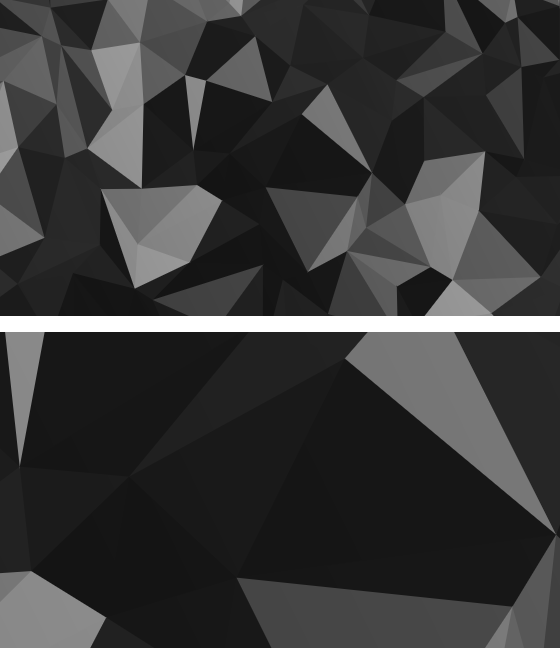
Top, the full canvas; bottom, a detail of the centre.
Give the GLSL for this background, as a Shadertoy shader.

```glsl
// Dark low-poly mesh: irregular grey triangles with scattered fans of lit facets.

#define ROWS 6.4          // mesh cells per canvas height
#define TILT 0.47         // mesh rotation in radians
#define JITTER 0.9        // vertex displacement, below 1 keeps cells simple
#define LIT_SHARE 0.31    // share of bright facets
#define DARK_MIN 0.08
#define DARK_MAX 0.175
#define LIT_MAX 0.60
#define FAN_SPREAD 0.24   // tone variation inside one fan
#define LONER_SHARE 0.15  // facets that ignore their fan
#define SHEEN 0.035       // faint gradient across a facet
#define SEED 17.0

float hash(vec2 p, float salt) {
    vec3 q = fract(vec3(p.xyx + SEED) * vec3(0.1031, 0.1030, 0.0973) + salt * 0.137);
    q += dot(q, q.yzx + 33.33);
    return fract((q.x + q.y) * q.z);
}

float valueNoise(vec2 p) {
    vec2 i = floor(p), f = fract(p);
    f = f * f * (3.0 - 2.0 * f);
    return mix(mix(hash(i, 9.0), hash(i + vec2(1, 0), 9.0), f.x),
               mix(hash(i + vec2(0, 1), 9.0), hash(i + vec2(1, 1), 9.0), f.x), f.y);
}

vec2 meshVertex(vec2 id) {
    return id + JITTER * (vec2(hash(id, 1.0), hash(id, 2.0)) - 0.5);
}

float cross2(vec2 a, vec2 b) { return a.x * b.y - a.y * b.x; }

// Twice the signed area of a triangle
float doubleArea(vec2 a, vec2 b, vec2 c) { return cross2(b - a, c - a); }

// Signed distance to the line a-b, negative on its left
float edgeDistance(vec2 p, vec2 a, vec2 b) {
    return -cross2(normalize(b - a), p - a);
}

// Maps a uniform rank to a grey level: mostly dark, with a bright tail
float toneFromRank(float rank, vec2 center, float grain) {
    float lit = (rank - 1.0 + LIT_SHARE) / LIT_SHARE;
    if (lit > 0.0) return mix(DARK_MAX, LIT_MAX, pow(lit, 1.1));
    float depth = mix(grain, valueNoise(center * 0.4), 0.5);
    return mix(DARK_MIN, DARK_MAX, smoothstep(0.1, 0.95, depth));
}

// The vertex of highest priority owns the facet, which groups facets in fans
float facetTone(vec2 ia, vec2 ib, vec2 ic, vec2 center) {
    vec2 owner = ia;
    if (hash(ib, 3.0) > hash(owner, 3.0)) owner = ib;
    if (hash(ic, 3.0) > hash(owner, 3.0)) owner = ic;
    vec2 key = (ia + ib + ic) * 3.0;
    float rank = hash(owner, 4.0) + FAN_SPREAD * (hash(key, 5.0) - 0.5);
    rank = 1.0 - abs(1.0 - abs(rank));
    if (hash(key, 6.0) < LONER_SHARE) rank = hash(key, 7.0);
    return toneFromRank(rank, center, hash(key, 8.0));
}

// Adds one facet as (weighted tone, coverage)
vec2 facet(vec2 p, vec2 ia, vec2 ib, vec2 ic, float pixel) {
    vec2 a = meshVertex(ia), b = meshVertex(ib), c = meshVertex(ic);
    float d = max(edgeDistance(p, a, b), max(edgeDistance(p, b, c), edgeDistance(p, c, a)));
    float coverage = clamp(0.5 - d / pixel, 0.0, 1.0);
    if (coverage <= 0.0) return vec2(0.0);
    vec2 center = (a + b + c) / 3.0;
    float tone = facetTone(ia, ib, ic, center);
    tone *= 1.0 + SHEEN * dot(p - center, vec2(0.6, 0.8));
    return vec2(tone, 1.0) * coverage;
}

// Splits a cell into two facets along a valid diagonal
vec2 meshCell(vec2 p, vec2 id, float pixel) {
    vec2 ia = id, ib = id + vec2(1, 0), ic = id + vec2(1, 1), ie = id + vec2(0, 1);
    vec2 a = meshVertex(ia), b = meshVertex(ib), c = meshVertex(ic), e = meshVertex(ie);
    float splitAC = min(doubleArea(a, b, c), doubleArea(a, c, e));
    float splitBE = min(doubleArea(a, b, e), doubleArea(b, c, e));
    bool alongAC = min(splitAC, splitBE) > 0.15 ? hash(id, 10.0) < 0.5 : splitAC > splitBE;
    if (alongAC) return facet(p, ia, ib, ic, pixel) + facet(p, ia, ic, ie, pixel);
    return facet(p, ia, ib, ie, pixel) + facet(p, ib, ic, ie, pixel);
}

void mainImage(out vec4 fragColor, in vec2 fragCoord) {
    float pixel = ROWS / iResolution.y;
    float s = sin(TILT), c = cos(TILT);
    vec2 p = mat2(c, s, -s, c) * (fragCoord * pixel);

    // Displaced cells reach at most one cell beyond their own square
    vec2 sum = vec2(0.0);
    for (int y = -1; y <= 1; y++)
        for (int x = -1; x <= 1; x++)
            sum += meshCell(p, floor(p) + vec2(x, y), pixel);

    fragColor = vec4(vec3(sum.x / max(sum.y, 0.001)), 1.0);
}
```
